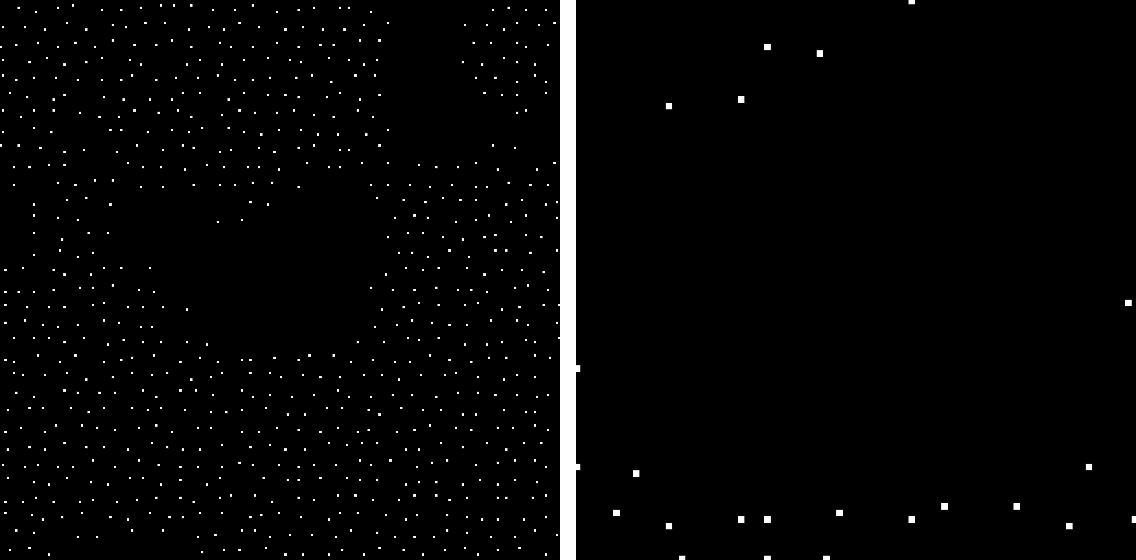
Left: the whole. Right: its middle third, enlarged.
Give the GLSL for this texture, as a three.js fragment shader.

```glsl
// Sparse white square specks, loosely evenly spaced on black with empty patches.
varying vec2 vUv;

float hash(vec2 p) {
  return fract(sin(dot(p, vec2(127.1, 311.7))) * 43758.5453);
}

float valueNoise(vec2 p) {
  vec2 i = floor(p);
  vec2 f = fract(p);
  f = f * f * (3.0 - 2.0 * f);
  float low = mix(hash(i), hash(i + vec2(1.0, 0.0)), f.x);
  float high = mix(hash(i + vec2(0.0, 1.0)), hash(i + vec2(1.0, 1.0)), f.x);
  return mix(low, high, f.y);
}

void main() {
  // Fine lattice: one speck fills one of 256 x 256 squares
  vec2 p = vUv * 256.0;

  // Coarse cells in staggered rows, each holding at most one speck
  vec2 cellSize = vec2(9.0, 8.0);
  p.x += 4.0 * mod(floor(p.y / cellSize.y), 2.0);
  vec2 cell = floor(p / cellSize);
  vec2 local = p - cell * cellSize;

  // Jitter the speck in whole lattice steps
  vec2 jitter = vec2(hash(cell + 17.3), hash(cell + 61.9));
  vec2 center = floor(jitter * vec2(6.0, 4.0)) + vec2(1.5, 2.5);
  vec2 offset = abs(local - center);
  float speck = 1.0 - smoothstep(0.45, 0.55, max(offset.x, offset.y));

  // Soft-edged empty patches thin out the field
  float density = valueNoise(cell * cellSize / 40.0 + 5.2);
  density += 0.2 * (hash(cell + 93.7) - 0.5);
  float present = step(0.43, density);

  gl_FragColor = vec4(vec3(speck * present), 1.0);
}
```
